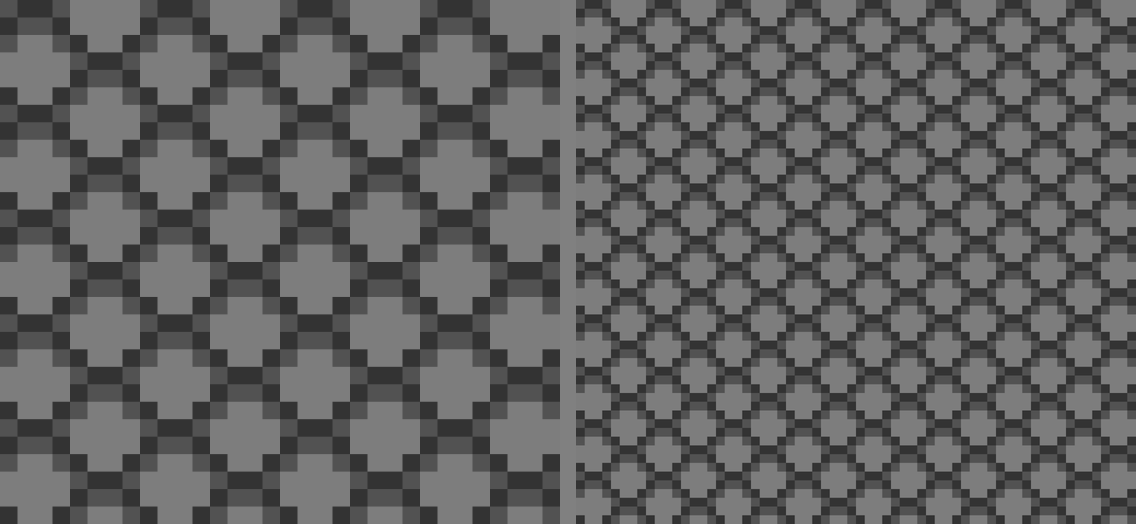
Left, the tile; right, the same tile 2 across and 2 down.
A Shadertoy shader for this pattern:

```glsl
// Stepped chain-link mesh: staggered rounded links in three greys, 4 repeats across and 5 down.

const float LIGHT = 0.49;
const float SHADE = 0.32;
const float DARK = 0.20;

// Grey of one square cell; links repeat every 8 x 6 cells with a half-step stagger.
float cellTone(vec2 cell) {
    cell.y = 29.0 - cell.y; // count rows downwards
    vec2 block = floor(cell / vec2(4.0, 3.0));
    vec2 local = cell - block * vec2(4.0, 3.0);
    bool crossing = mod(block.x + block.y, 2.0) < 0.5;
    bool side = abs(local.x - 1.5) > 1.0;

    // Open block: only its lowest corners touch the wire
    if (!crossing) return side && local.y > 1.5 ? DARK : LIGHT;

    // Crossing block: dark bar with a shaded lip, and alternating sides
    if (side) return abs(local.y - 1.0) < 0.5 ? DARK : SHADE;
    return local.y < 0.5 ? DARK : local.y < 1.5 ? SHADE : LIGHT;
}

void mainImage(out vec4 fragColor, in vec2 fragCoord) {
    vec2 grid = vec2(32.0, 30.0);
    vec2 p = fragCoord / iResolution.xy * grid;

    // Blend across the nearest cell edges over one pixel
    vec2 corner = floor(p + 0.5);
    vec2 blend = clamp((p - corner) * iResolution.xy / grid + 0.5, 0.0, 1.0);
    float below = mix(cellTone(corner - 1.0), cellTone(corner - vec2(0.0, 1.0)), blend.x);
    float above = mix(cellTone(corner - vec2(1.0, 0.0)), cellTone(corner), blend.x);

    fragColor = vec4(vec3(mix(below, above, blend.y)), 1.0);
}
```
